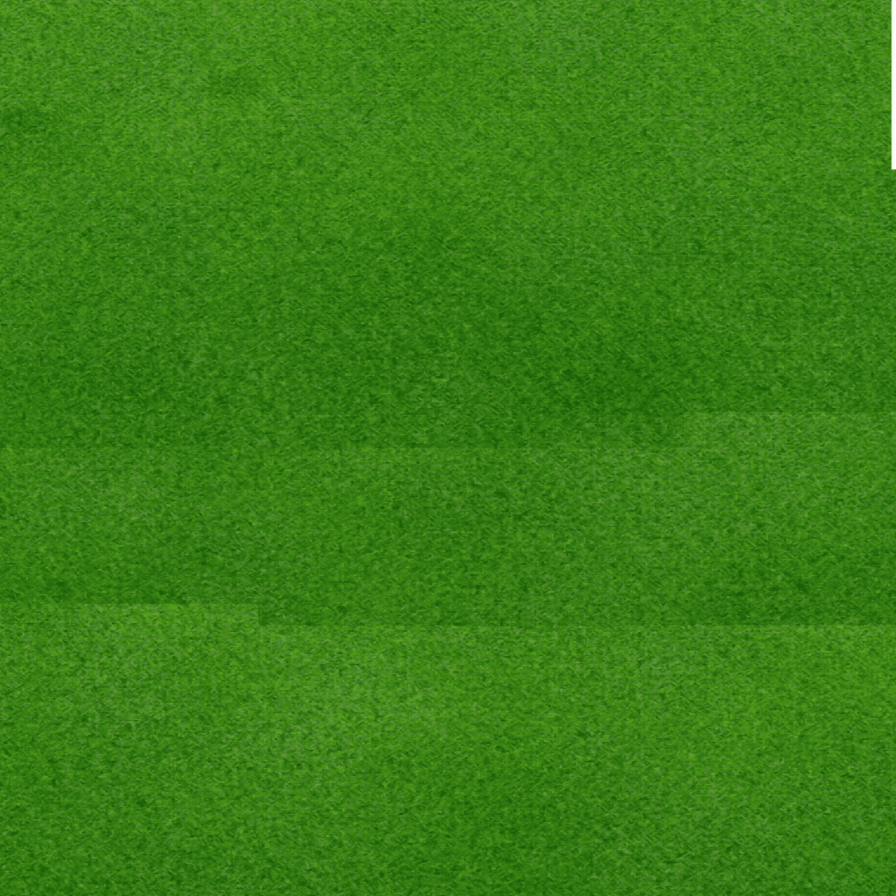
Write a WebGL 1 fragment shader that draws this texture.

```glsl
precision highp float;

// Mown lawn pieced together from overlapping panels, each darkening downwards.
// Fine crossed noise makes the blades, sparse glints and hollows sharpen it,
// broad noise makes the patches, and a few masks cut the panel seams.

#define BLADE_FREQ vec2(200.0, 430.0)
#define SPECK_FREQ 400.0
#define BLADE_CONTRAST 2.9
#define SPECK_CONTRAST 2.5
#define GLINT_CONTRAST 1.1
#define PATCH_CONTRAST 1.6
#define SEAM_SOFTNESS 0.001
#define MID_GREEN vec3(0.218, 0.496, 0.070)
#define TONE_STEP vec3(0.049, 0.052, 0.018)
#define DRY_SHIFT vec3(0.050, 0.006, 0.085)
#define MARGIN_WHITE vec3(0.99)

uniform vec2 u_resolution;

float hash(vec2 p) {
  return fract(sin(dot(p, vec2(127.1, 311.7))) * 43758.5453);
}

float noise(vec2 p) {
  vec2 cell = floor(p);
  vec2 f = fract(p);
  f = f * f * (3.0 - 2.0 * f);
  float low = mix(hash(cell), hash(cell + vec2(1.0, 0.0)), f.x);
  float high = mix(hash(cell + vec2(0.0, 1.0)), hash(cell + 1.0), f.x);
  return mix(low, high, f.y);
}

// Broad noise, centred on zero
float patches(vec2 p) {
  float sum = 0.0;
  float weight = 0.5;
  for (int i = 0; i < 4; i++) {
    sum += weight * (noise(p) - 0.5);
    p = p * 2.1 + 17.3;
    weight *= 0.58;
  }
  return sum;
}

// Noise drawn out along one direction
float blades(vec2 uv, float angle) {
  float c = cos(angle);
  float s = sin(angle);
  return noise(mat2(c, -s, s, c) * uv * BLADE_FREQ + angle * 37.0 + 50.0);
}

float above(float edge, float x) {
  return smoothstep(edge - SEAM_SOFTNESS, edge + SEAM_SOFTNESS, x);
}

void main() {
  vec2 uv = gl_FragCoord.xy / u_resolution;

  // Panel masks, with stepped horizontal seams
  float upper = above(mix(0.5, 0.54, above(0.763, uv.x)), uv.y);
  float middle = above(mix(0.326, 0.302, above(0.288, uv.x)), uv.y);
  float right = above(0.231, uv.x) * upper;
  float strip = upper * (1.0 - above(0.538, uv.y));
  float lowerRight = above(0.711, uv.x) * (1.0 - middle);

  // Each panel fades from light at its top to dark at its foot
  float shade = mix(-0.5, 0.5, uv.y / 0.31);
  shade = mix(shade, mix(-0.75, -0.1, (uv.y - 0.3) / 0.22), middle);
  shade = mix(shade, mix(-0.75, 0.8, (uv.y - 0.5) / 0.5), upper);
  shade += 0.12 * strip - 0.2 * right + 0.1 * lowerRight;

  // Broad patches, shifted cleanly from panel to panel
  vec2 shift = vec2(7.3, 3.1) * step(0.5, middle)
             + vec2(4.7, 9.2) * step(0.5, upper)
             + vec2(2.6, 5.4) * step(0.5, right)
             + vec2(3.9, 1.7) * step(0.5, lowerRight);
  float patchTone = patches(uv * vec2(5.0, 9.0) + shift);
  float dryPatch = patches(uv * vec2(7.0, 13.0) + shift + 31.0);

  // Two small dark tufts near the top
  float tufts = 0.0;
  for (int i = 0; i < 2; i++) {
    vec2 centre = vec2(0.03, 0.865) + float(i) * vec2(0.23, 0.038);
    vec2 d = (uv - centre) / vec2(0.036, 0.016);
    tufts += 1.0 - smoothstep(0.5, 1.3, length(d) + 0.5 * patchTone);
  }
  tufts *= upper * mix(1.0, right, step(0.231, uv.x));

  // Fine grain: crossed blades and specks, finer where the lawn recedes
  float blade = max(blades(uv, 0.5), blades(uv, -0.65)) - 0.62;
  float fine = noise(uv * SPECK_FREQ * vec2(0.95, 1.2)) - 0.5;
  float coarse = noise(uv * SPECK_FREQ * vec2(0.5, 0.7) + 80.0) - 0.5;
  float speck = mix(coarse, fine, clamp(0.65 + 0.25 * shade, 0.0, 1.0));

  // Scattered sharp glints and dark hollows
  float glint = smoothstep(0.76, 0.9, noise(uv * vec2(230.0, 330.0) + 23.0));
  float hollow = smoothstep(0.78, 0.92, noise(uv * vec2(150.0, 240.0) + 11.0));

  float tone = shade + PATCH_CONTRAST * patchTone + BLADE_CONTRAST * blade
             + SPECK_CONTRAST * speck + GLINT_CONTRAST * (glint - hollow)
             - 0.9 * tufts + 0.1;

  // Colour, with pale dry blades gathered in patches on the lighter tones
  float dry = noise(uv * SPECK_FREQ * vec2(0.6, 0.9) + 140.0) + 0.7 * dryPatch;
  float pale = smoothstep(0.5, 0.8, dry) * smoothstep(-1.2, 0.6, tone);
  vec3 colour = MID_GREEN + TONE_STEP * clamp(tone, -2.4, 2.2);
  colour += DRY_SHIFT * pale;

  // Bare margin at the upper right edge
  float margin = above(0.995, uv.x) * above(0.811, uv.y);
  gl_FragColor = vec4(mix(colour, MARGIN_WHITE, margin), 1.0);
}
```
